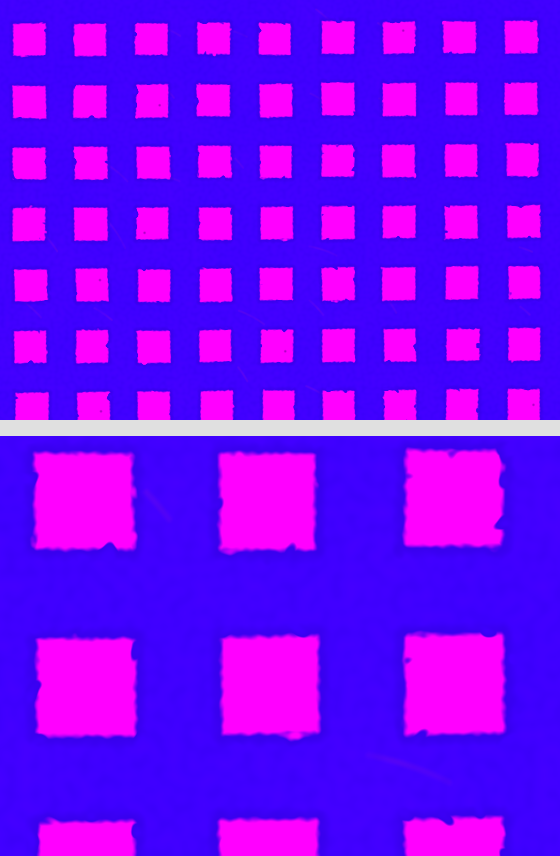
Top, the full canvas; bottom, a detail of the centre.
A WebGL 1 fragment shader for this pattern:

```glsl
precision highp float;
// Slightly tilted grid of rough-edged magenta squares on mottled blue-violet paper.

uniform vec2 u_resolution;

// Lengths are fractions of the canvas height.
const vec2 FIRST_CENTER = vec2(0.0686, 0.9045);
const vec2 PITCH = vec2(0.1467, 0.1463);
const float HALF_SIDE = 0.0386;
const float GRID_TILT = 0.0063;
const vec3 GROUND = vec3(0.25, 0.0, 1.0);
const vec3 INK = vec3(1.0, 0.0, 1.0);
const vec3 HALO = vec3(0.2, 0.0, 0.89);
const vec3 FIBRE = vec3(0.5, 0.06, 0.86);
const vec3 SPECK = vec3(0.6, 0.0, 0.72);

vec2 hash2(vec2 p) {
  vec3 q = fract(vec3(p.xyx) * vec3(0.1031, 0.1030, 0.0973));
  q += dot(q, q.yzx + 33.33);
  return fract((q.xx + q.yz) * q.zy);
}

mat2 rotation(float angle) {
  float c = cos(angle), s = sin(angle);
  return mat2(c, s, -s, c);
}

float cornerGradient(vec2 cell, vec2 offset) {
  float angle = 6.2832 * hash2(cell + 91.0).x;
  return dot(vec2(cos(angle), sin(angle)), offset);
}

float gradientNoise(vec2 p) {
  vec2 i = floor(p), f = fract(p);
  vec2 u = f * f * f * (f * (f * 6.0 - 15.0) + 10.0);
  vec2 e = vec2(1.0, 0.0);
  float low = mix(cornerGradient(i, f), cornerGradient(i + e, f - e), u.x);
  float high = mix(cornerGradient(i + e.yx, f - e.yx),
                   cornerGradient(i + 1.0, f - 1.0), u.x);
  return mix(low, high, u.y);
}

float boxDistance(vec2 p, vec2 halfSize) {
  vec2 d = abs(p) - halfSize;
  return length(max(d, 0.0)) + min(max(d.x, d.y), 0.0);
}

// Each square has its own offset, size and skew.
float squareDistance(vec2 local, vec2 cell) {
  vec2 shift = (hash2(cell + 17.0) - 0.5) * vec2(0.006, 0.003);
  vec2 size = HALF_SIDE + (hash2(cell + 43.0) - 0.5) * 0.002;
  vec2 skew = (hash2(cell + 71.0) - 0.5) * 0.045;
  vec2 q = local - shift;
  q += skew * q.yx;
  return boxDistance(q, size - 0.002) - 0.002;
}

// Fine raggedness plus occasional larger bites and nubs.
float edgeWear(vec2 p) {
  float fine = 0.0022 * gradientNoise(p * 130.0);
  float coarse = gradientNoise(p * 48.0 + 7.0);
  float bite = smoothstep(0.28, 0.6, coarse);
  float nub = smoothstep(0.34, 0.65, -coarse);
  return fine + 0.008 * bite - 0.005 * nub;
}

// One faint short strand in some of the cells of a loose grid.
float fibreMask(vec2 p, float spacing) {
  vec2 cell = floor(p / spacing);
  vec2 random = hash2(cell + 5.0);
  vec2 local = (fract(p / spacing) - 0.35 - 0.3 * random) * spacing;
  vec2 q = rotation(0.25 + 0.75 * random.y) * local;
  q.y += 2.0 * q.x * q.x;
  float halfLength = spacing * (0.08 + 0.2 * random.x);
  float d = length(vec2(max(abs(q.x) - halfLength, 0.0), q.y));
  return step(0.45, hash2(cell + 29.0).x) * (1.0 - smoothstep(0.0, 0.0045, d));
}

// A small dark flaw inside a few of the squares.
float speckMask(vec2 local, vec2 cell, float blur) {
  vec2 center = (hash2(cell + 61.0) - 0.5) * 0.045;
  float d = length(local - center) - 0.0025;
  return step(0.94, hash2(cell + 83.0).y) * (1.0 - smoothstep(-blur, blur, d));
}

vec3 paper(vec2 p) {
  float broad = gradientNoise(p * 9.0);
  float grain = gradientNoise(p * 85.0);
  vec3 color = GROUND + vec3(0.02, 0.0, 0.0) * broad;
  color += vec3(0.025, 0.0, 0.035) * grain;
  float patchiness = 0.6 + 0.5 * gradientNoise(p * 32.0);
  return mix(color, FIBRE, 0.4 * patchiness * fibreMask(p, 0.17));
}

void main() {
  vec2 p = gl_FragCoord.xy / u_resolution.y;
  float blur = max(1.0 / u_resolution.y, 0.0024);

  // Locate the nearest square in the tilted grid.
  vec2 grid = rotation(-GRID_TILT) * (p - FIRST_CENTER);
  vec2 cell = floor(grid / PITCH + 0.5);
  vec2 local = grid - cell * PITCH;
  float d = squareDistance(local, cell) + edgeWear(p);

  // Paper, dark rim, ink, then flaws in the ink.
  vec3 color = paper(p);
  color = mix(color, HALO, 0.55 * (1.0 - smoothstep(0.002, 0.012, d)));
  vec3 ink = mix(INK, SPECK, 0.8 * speckMask(local, cell, blur));
  color = mix(color, ink, 1.0 - smoothstep(-blur, blur, d));
  gl_FragColor = vec4(clamp(color, 0.0, 1.0), 1.0);
}
```
